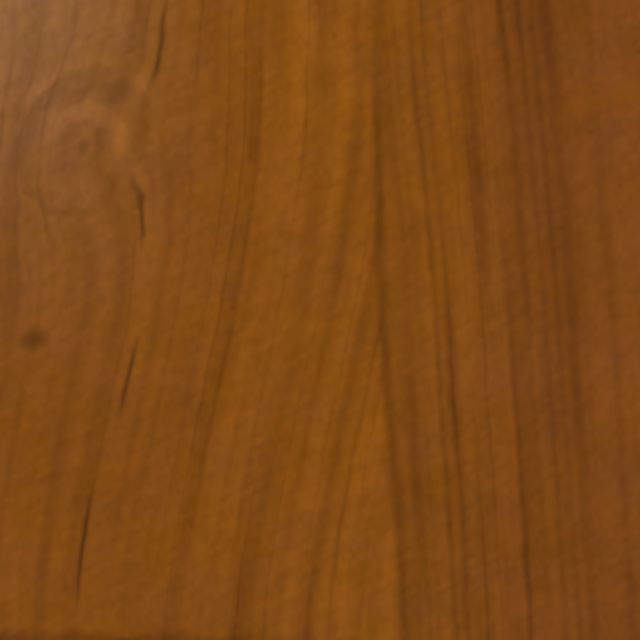
A Shadertoy shader for this texture:

```glsl
float hash(vec2 p) {
    vec3 q = fract(vec3(p.xyx) * 0.1031);
    q += dot(q, q.yzx + 33.33);
    return fract((q.x + q.y) * q.z);
}

float noise(vec2 p) {
    vec2 i = floor(p), f = fract(p);
    f = f * f * (3.0 - 2.0 * f);
    return mix(mix(hash(i), hash(i + vec2(1, 0)), f.x),
               mix(hash(i + vec2(0, 1)), hash(i + vec2(1, 1)), f.x), f.y);
}

float fbm(vec2 p) {
    float sum = 0.0, amp = 0.5;
    for (int i = 0; i < 4; i++) {
        sum += amp * noise(p);
        p = p * 2.03 + 17.1;
        amp *= 0.5;
    }
    return sum / 0.9375;
}

// Distance from a knot centre, stretched along the grain and roughened
float knotRadius(vec2 p, vec2 centre, vec2 size) {
    vec2 d = (p - centre) / size;
    d.x -= 0.3 * d.y;
    return length(d) + 0.9 * (fbm(p * 13.0) - 0.5);
}

// Dark lines, one per cell across the grain, slowly fading along it
float grainLines(float u, float y, float count) {
    float dark = 0.0, cell = floor(u * count);
    for (float k = -1.0; k <= 1.0; k++) {
        float id = cell + k;
        float center = id + 0.2 + 0.6 * hash(vec2(id, count));
        float width = mix(0.11, 0.3, hash(vec2(id, count + 5.0)));
        float d = (u * count - center) / width;
        float fade = smoothstep(0.1, 0.8, noise(vec2(id * 7.3, y * 2.6 + count)));
        fade *= 0.75 + 0.5 * noise(vec2(id * 3.7, y * 22.0));
        dark += exp(-d * d) * fade * (0.25 + 0.75 * hash(vec2(id, count + 9.0)));
    }
    return dark;
}

// Brightness of the grain at position u across it
float grainTone(float u, float y) {
    float streak = 0.11 * (noise(vec2(u * 14.0, y * 1.2)) - 0.5)
                 + 0.09 * (noise(vec2(u * 38.0, y * 1.8 + 5.0)) - 0.5)
                 + 0.07 * (noise(vec2(u * 95.0, y * 5.0 + 9.0)) - 0.5);
    return streak - 0.2 * grainLines(u, y, 19.0) - 0.14 * grainLines(u, y, 43.0);
}

void mainImage(out vec4 fragColor, in vec2 fragCoord) {
    vec2 p = fragCoord / iResolution.xy;
    float down = 1.0 - p.y;
    float bigKnot = knotRadius(p, vec2(0.13, 0.77), vec2(0.07, 0.085));
    float smallKnot = knotRadius(p, vec2(0.05, 0.47), vec2(0.028, 0.022));

    // Broad tone: greyish upper left, orange centre, deep brown right
    vec3 color = mix(vec3(0.49, 0.28, 0.082), vec3(0.53, 0.31, 0.08),
                     exp(-pow((p.x - 0.53) / 0.17, 2.0)) * (0.35 + 0.65 * p.y));
    color = mix(color, vec3(0.475, 0.268, 0.096), smoothstep(0.65, 0.92, p.x));
    float upperLeft = smoothstep(0.4, 0.05, p.x) * smoothstep(0.25, 0.8, p.y);
    color = mix(color, vec3(0.495, 0.303, 0.138), upperLeft);
    color += vec3(0.06, 0.07, 0.08) * exp(-dot(p - vec2(0, 1), p - vec2(0, 1)) * 18.0);

    // Two leaning grain fields that meet in a V along a seam
    float wobble = 0.014 * (fbm(p * vec2(4.0, 2.5)) - 0.5)
                 + 0.005 * (fbm(p * vec2(25.0, 18.0)) - 0.5);
    float seam = 0.585 + 0.05 * down * down + wobble;
    float leftU = p.x + 0.13 * smoothstep(0.12, 1.05, down) + wobble
                + 0.07 * exp(-0.3 * bigKnot * bigKnot);
    float rightU = p.x - 0.1 * down + 0.025 * down * down + wobble;
    float side = smoothstep(-0.012, 0.012, p.x - seam);
    float calm = mix(0.55, 1.0, smoothstep(0.15, 0.45, p.x));
    calm *= mix(1.0, 0.6, smoothstep(0.82, 0.92, p.x));
    float tone = mix(grainTone(leftU, p.y), grainTone(rightU + 3.0, p.y), side);
    color *= 1.0 + tone * calm * vec3(0.9, 1.0, 1.0);

    // Seam line, and a pale streak in the opening of the V
    float seamFade = 0.4 + 0.6 * noise(vec2(4.0, p.y * 5.0));
    color *= 1.0 - 0.17 * seamFade * exp(-pow((p.x - seam) / 0.009, 2.0));
    vec2 pale = (p - vec2(0.585, 0.29)) / vec2(0.022, 0.07);
    color *= 1.0 + 0.2 * exp(-dot(pale, pale)) * noise(p * vec2(90.0, 25.0));

    // Knots with faint irregular rings
    float rings = noise(vec2(bigKnot * 5.0, 3.0 + p.y * 6.0)) - 0.5;
    color *= 1.0 + 0.2 * rings * smoothstep(2.6, 0.8, bigKnot);
    color *= 1.0 - 0.07 * smoothstep(0.8, 0.0, bigKnot);
    color *= 1.0 - 0.2 * smoothstep(1.1, 0.1, smallKnot);

    // A few thin cracks that follow the grain
    for (float i = 0.0; i < 4.0; i++) {
        float along = 0.15 + 0.26 * i;
        float across = 0.24 + 0.03 * hash(vec2(i, 8.0));
        float reach = mix(0.02, 0.13, hash(vec2(i, 12.0)));
        float taper = smoothstep(1.0, 0.2, abs(p.y - along) / reach);
        float crack = exp(-pow((leftU - across) / 0.004, 2.0));
        color *= 1.0 - 0.26 * crack * taper;
    }

    // Slanted shimmer and fine mottling
    vec2 slanted = vec2(p.x + p.y, p.y - 0.6 * p.x);
    color *= 1.0 + 0.06 * (noise(slanted * vec2(35.0, 100.0)) - 0.5)
                 + 0.055 * (noise(p * vec2(130.0, 90.0)) - 0.5)
                 + 0.09 * (fbm(p * 14.0) - 0.5);
    color.b += 0.05 * (fbm(p * 20.0 + 40.0) - 0.5);

    // Ragged dark lower edge
    float edge = 0.025 * noise(vec2(p.x * 35.0, 2.0));
    color *= 1.0 - 0.15 * smoothstep(edge + 0.002, 0.0, p.y) * smoothstep(0.6, 0.2, p.x);

    fragColor = vec4(clamp(color * 1.025, 0.0, 1.0), 1.0);
}
```
